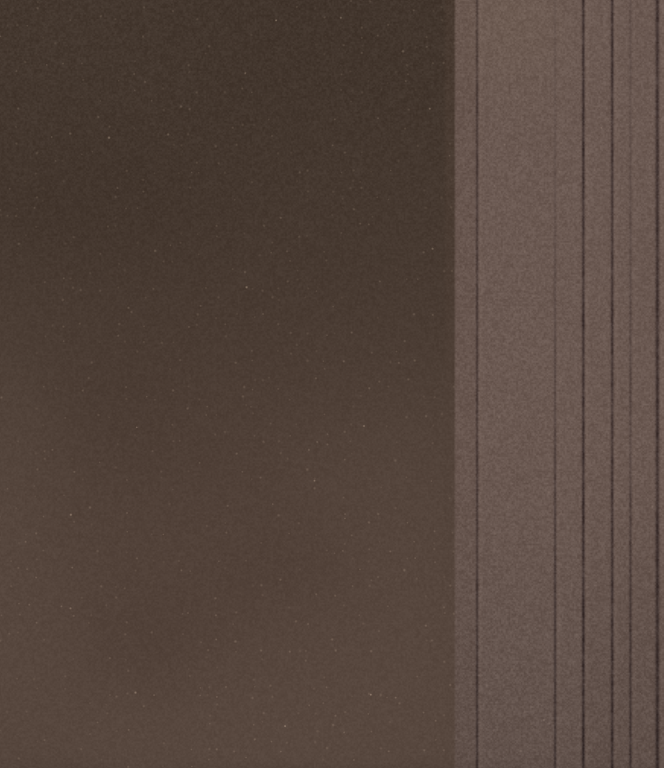
Write a Shadertoy shader that draws this texture.

```glsl
// Brown wall: a dim, grainy panel beside a lighter strip cut by soft vertical grooves.

float hash(vec2 p) {
    vec3 q = fract(vec3(p.xyx) * 0.1031);
    q += dot(q, q.yzx + 33.33);
    return fract((q.x + q.y) * q.z);
}

float noise(vec2 p) {
    vec2 i = floor(p), f = fract(p);
    f = f * f * (3.0 - 2.0 * f);
    return mix(mix(hash(i), hash(i + vec2(1, 0)), f.x),
               mix(hash(i + vec2(0, 1)), hash(i + vec2(1, 1)), f.x), f.y);
}

float fbm(vec2 p) {
    float sum = 0.0, amp = 0.5;
    for (int i = 0; i < 4; i++) {
        sum += amp * noise(p);
        p = p * 2.03 + 17.1;
        amp *= 0.5;
    }
    return sum;
}

// Soft elliptical patch of light or shade
float blob(vec2 uv, vec2 center, vec2 size) {
    vec2 d = (uv - center) / size;
    return exp(-dot(d, d));
}

// Sparse dust: at most one small soft fleck in each grid cell
float dust(vec2 p, float cells, float density) {
    vec2 g = p * cells, id = floor(g);
    vec2 center = 0.25 + 0.5 * vec2(hash(id + 3.7), hash(id + 91.3));
    float present = step(1.0 - density, hash(id + 47.0));
    float radius = cells * mix(0.0018, 0.0029, hash(id + 12.0));
    float fleck = 1.0 - smoothstep(0.0, radius, length(fract(g) - center));
    return present * fleck * mix(0.3, 1.0, hash(id + 71.0));
}

// Soft dark cut with a faint lit lip on its right side
float groove(float x, float at, float width, float depth) {
    float d = (x - at) / width;
    float e = (x - at - 2.4 * width) / (1.5 * width);
    return depth * (0.018 * exp(-e * e) - 0.155 * exp(-d * d));
}

vec3 darkPanel(vec2 uv) {
    float light = smoothstep(0.95, -0.05, uv.y);
    vec3 col = mix(vec3(0.261, 0.212, 0.178), vec3(0.341, 0.281, 0.245), light);
    float shade = 0.016 * blob(uv, vec2(0.0, 0.40), vec2(0.10, 0.16))
                + 0.012 * blob(uv, vec2(0.60, 0.36), vec2(0.15, 0.17))
                + 0.008 * blob(uv, vec2(0.08, 0.95), vec2(0.25, 0.15))
                - 0.016 * blob(uv, vec2(0.22, 0.17), vec2(0.12, 0.08))
                - 0.014 * blob(uv, vec2(0.43, 0.26), vec2(0.12, 0.08))
                - 0.010 * blob(uv, vec2(0.20, 0.43), vec2(0.13, 0.12))
                - 0.010 * blob(uv, vec2(0.08, 0.74), vec2(0.18, 0.08));
    shade += 0.014 * (fbm(uv * vec2(4.0, 5.0)) - 0.47);
    col += shade * vec3(1.0, 0.95, 0.90);
    // Reddish cast over the middle and lower areas
    col += vec3(0.006, 0.0, 0.001) * blob(uv, vec2(0.35, 0.30), vec2(0.6, 0.35));
    // Faint bevel just before the boundary
    col += vec3(0.022, 0.016, 0.014) * smoothstep(0.666, 0.674, uv.x) * smoothstep(0.3, 0.9, uv.y);
    return col;
}

vec3 groovedStrip(vec2 uv) {
    vec3 col = mix(vec3(0.386, 0.324, 0.298), vec3(0.418, 0.348, 0.319),
                   smoothstep(0.0, 0.45, uv.y));
    col += vec3(0.014, 0.014, 0.006) * blob(uv, vec2(0.77, 0.98), vec2(0.09, 0.10));
    col -= 0.012 * smoothstep(0.724, 0.712, uv.x);
    col -= 0.010 * smoothstep(0.870, 0.886, uv.x) * smoothstep(0.7, 0.0, uv.y);
    col += 0.012 * (fbm(uv * vec2(9.0, 5.0)) - 0.47);

    // Grooves deepen downward and waver slightly along their length
    float low = 1.0 - smoothstep(0.1, 0.9, uv.y);
    float relief = groove(uv.x, 0.7185, 0.0021, 0.70)
                 + groove(uv.x, 0.8360, 0.0021, 0.18 + 0.60 * low)
                 + groove(uv.x, 0.8785, 0.0023, 1.0)
                 + groove(uv.x, 0.9220, 0.0023, 0.92)
                 + groove(uv.x, 0.9495, 0.0022, 0.25 + 0.45 * low)
                 + groove(uv.x, 0.9900, 0.0029, 1.0);
    relief *= 0.75 + 0.5 * noise(vec2(uv.x * 40.0, uv.y * 90.0));
    return col + relief * vec3(1.0, 0.90, 0.78);
}

void mainImage(out vec4 fragColor, in vec2 fragCoord) {
    vec2 uv = fragCoord / iResolution.xy;
    vec2 p = fragCoord / iResolution.y;
    float strip = smoothstep(0.6825, 0.6875, uv.x);
    vec3 col = mix(darkPanel(uv), groovedStrip(uv), strip);

    // Fine surface grain, stronger on the lit strip and toward the top of the panel
    float grain = noise(p * 505.0) - 0.5 + 0.8 * (noise(p * vec2(300.0, 340.0) + 31.0) - 0.5);
    col += grain * mix(0.025 + 0.010 * smoothstep(0.5, 1.0, uv.y), 0.050, strip);

    // Soft flecks: a few visible, many faint
    float flecks = 0.22 * dust(p, 26.0, 0.08) + 0.10 * dust(p + 5.3, 85.0, 0.16);
    col += flecks * vec3(1.0, 0.93, 0.82) * mix(1.0, 0.4, strip);

    // Slightly darkened lower rim
    col *= 1.0 - 0.05 * exp(-uv.y * 110.0);
    fragColor = vec4(col, 1.0);
}
```
